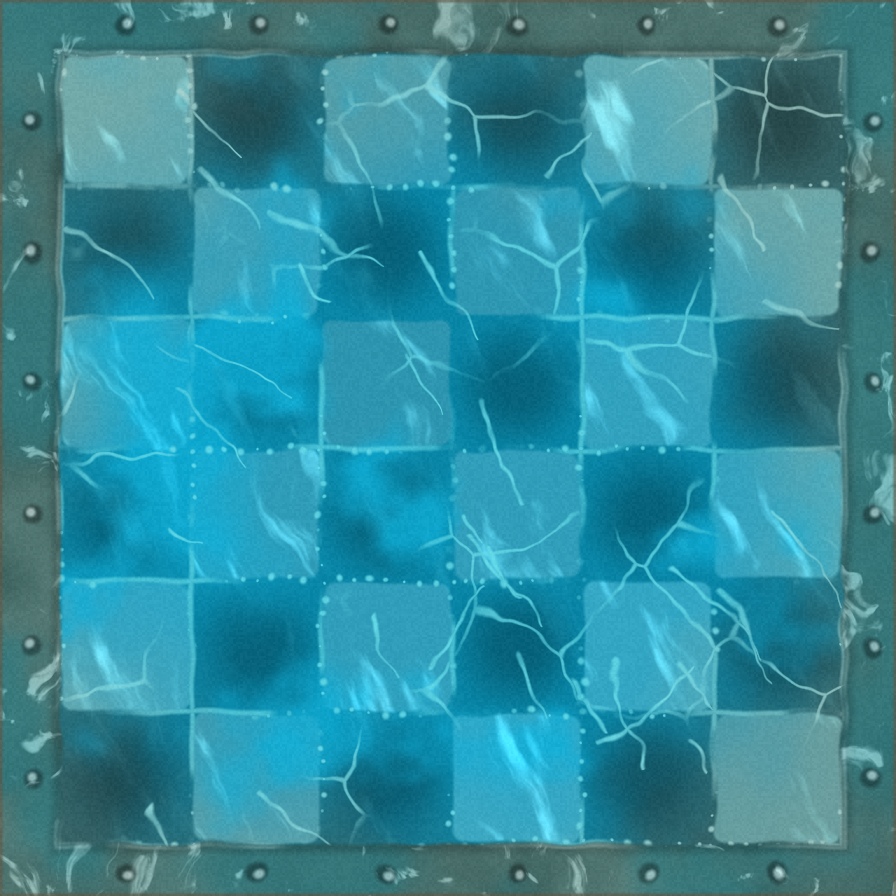
Write a WebGL 2 fragment shader that draws this pattern.

```glsl
#version 300 es
precision highp float;
uniform vec2 u_resolution;
out vec4 fragColor;

float hash(vec2 p) {
  vec3 q = fract(vec3(p.xyx) * 0.1031);
  q += dot(q, q.yzx + 33.33);
  return fract((q.x + q.y) * q.z);
}

vec2 hash2(vec2 p) { return vec2(hash(p), hash(p + 57.3)); }

float noise(vec2 p) {
  vec2 i = floor(p), f = fract(p);
  f = f * f * (3.0 - 2.0 * f);
  return mix(mix(hash(i), hash(i + vec2(1, 0)), f.x),
             mix(hash(i + vec2(0, 1)), hash(i + 1.0), f.x), f.y);
}

float fbm(vec2 p) {
  float sum = 0.0, amp = 0.5;
  for (int i = 0; i < 4; i++) {
    sum += amp * noise(p);
    p = p * 2.03 + 17.1;
    amp *= 0.5;
  }
  return sum / 0.9375;
}

// x: distance to the segment, y: position along it
vec2 segment(vec2 p, vec2 a, vec2 b) {
  vec2 ab = b - a;
  float t = clamp(dot(p - a, ab) / dot(ab, ab), 0.0, 1.0);
  return vec2(length(p - a - ab * t), t);
}

// Gap between the two nearest scattered points, zero on a crack
float crackGap(vec2 p) {
  vec2 i = floor(p);
  float near = 9.0, second = 9.0;
  for (int y = -1; y <= 1; y++)
    for (int x = -1; x <= 1; x++) {
      vec2 c = i + vec2(x, y);
      float d = length(c + hash2(c) - p);
      second = min(second, max(near, d));
      near = min(near, d);
    }
  return second - near;
}

void main() {
  vec2 uv = gl_FragCoord.xy / u_resolution;
  vec2 warp = vec2(fbm(uv * 9.0), fbm(uv * 9.0 + 40.0)) - 0.5;
  vec2 ripple = vec2(noise(uv * 30.0), noise(uv * 30.0 + 70.0)) - 0.5;

  // Six by six board
  vec2 g = (uv + ripple * 0.006 - vec2(0.068, 0.058)) / vec2(0.1455, 0.1468);
  vec2 id = floor(g), f = fract(g);
  vec2 fromMid = abs(g - 3.0);
  float border = max(fromMid.x, fromMid.y) - 3.0;
  float inside = smoothstep(0.02, -0.02, border);
  vec2 q = abs(f - 0.5) - 0.405;
  float box = length(max(q, 0.0)) + min(max(q.x, q.y), 0.0) - 0.08;
  float pale = mod(id.x + id.y, 2.0) * smoothstep(0.015, -0.02, box);

  // Teal centre, grey outskirts
  float cloud = fbm(uv * 5.0 + 3.0);
  float teal = smoothstep(0.62, 0.28, length(uv - vec2(0.47, 0.45)) + (cloud - 0.5) * 0.35);
  vec3 darkTile = mix(vec3(0.18, 0.33, 0.34), vec3(0.03, 0.45, 0.56), teal);
  vec3 paleTile = mix(vec3(0.43, 0.64, 0.64), vec3(0.19, 0.62, 0.73), teal);
  darkTile *= 0.86 + 0.3 * smoothstep(0.1, 0.6, length(f - 0.5));
  paleTile *= 0.93 + 0.14 * hash(id + 5.0);
  vec3 col = mix(darkTile, paleTile, pale);

  // Bright blue glow drifting over the tiles
  vec2 w = uv + warp * 0.12;
  float band = segment(w, vec2(0.16, 0.61), vec2(0.23, 0.40)).x;
  float glow = exp(-band * band * 190.0);
  glow += exp(-dot(w - vec2(0.66, 0.65), w - vec2(0.66, 0.65)) * 600.0);
  glow += 0.8 * smoothstep(0.56, 0.8, fbm(uv * 6.5 + 21.0)) * (0.35 + teal);
  col = mix(col, vec3(0.06, 0.69, 0.85), clamp(glow, 0.0, 1.0) * 0.8);

  // Soft diagonal sheen
  vec2 along = vec2(uv.x + uv.y * 0.5, uv.y - uv.x * 0.5) + warp * 0.06;
  float sheen = smoothstep(0.6, 0.9, fbm(along * vec2(38.0, 9.0)));
  col += vec3(0.2, 0.26, 0.26) * sheen * (0.25 + 0.75 * pale);

  // Broken bright rims and cracks
  float wear = fbm(uv * 11.0 + 9.0);
  vec2 edge = 0.5 - abs(f - 0.5);
  float rim = smoothstep(0.035, 0.004, min(edge.x, edge.y)) * smoothstep(0.42, 0.65, wear);
  float crack = smoothstep(0.05, 0.008, crackGap((uv + warp * 0.07) * 8.0));
  crack *= smoothstep(0.48, 0.68, fbm(uv * 8.0 + 60.0));
  float shine = max(rim * 0.65, crack * 0.75);

  // Curved scratches
  for (int i = 0; i < 30; i++) {
    vec2 seed = vec2(float(i) * 3.7, 11.0);
    vec2 start = 0.08 + 0.82 * hash2(seed);
    float turn = mix(-1.25, -0.35, hash(seed + 4.0));
    if (hash(seed + 8.0) > 0.75) turn += 1.3;
    vec2 reach = vec2(cos(turn), sin(turn)) * mix(0.04, 0.14, hash(seed + 6.0));
    vec2 s = segment(uv + warp * 0.07, start, start + reach);
    float width = mix(0.0014, 0.0038, hash(seed + 9.0)) * (1.1 - s.y);
    float line = smoothstep(width + 0.002, width * 0.3, s.x);
    shine = max(shine, line * (0.45 + 0.5 * noise(uv * 60.0)));
  }

  // Beads of gloss along the tile edges
  vec2 k = round(g * 8.0);
  vec2 jitter = (hash2(k) - 0.5) * 0.4;
  float onEdge = min(mod(k.x, 8.0), mod(k.y, 8.0)) < 0.5 ? 1.0 : 0.0;
  float size = mix(0.12, 0.38, hash(k + 31.0));
  float bead = smoothstep(size, size * 0.25, length(g * 8.0 - k - jitter));
  shine = max(shine, bead * onEdge * smoothstep(0.5, 0.62, fbm(k * 0.17 + 80.0)) * 0.85);
  vec3 gloss = mix(vec3(0.66, 0.82, 0.80), vec3(0.40, 0.86, 0.91), teal);
  col = mix(col, gloss, shine);

  // Worn frame with a stud beside every tile
  float grime = fbm(uv * 14.0 + 33.0);
  vec3 frame = mix(vec3(0.19, 0.32, 0.31), vec3(0.33, 0.46, 0.44), grime);
  frame = mix(frame, vec3(0.14, 0.43, 0.46), 0.6 * smoothstep(0.45, 0.7, cloud));
  frame *= 0.88 + 0.25 * smoothstep(0.0, 0.12, border);
  frame += 0.28 * smoothstep(0.66, 0.82, fbm(uv * vec2(44.0, 30.0) + warp * 5.0));
  float side = fromMid.x > fromMid.y ? f.y : f.x;
  vec2 stud = vec2(side - 0.5, border - 0.22);
  float studMask = step(min(fromMid.x, fromMid.y), 3.0);
  frame *= 1.0 - 0.35 * studMask * smoothstep(0.1, 0.05, length(stud));
  frame += 0.42 * studMask * smoothstep(0.055, 0.015, length(stud - 0.015));
  frame += 0.16 * smoothstep(0.03, 0.0, abs(border - 0.02)) * smoothstep(0.4, 0.6, wear);
  col = mix(frame, col, inside);

  // Thin brown outer edge and fine grain
  vec2 rimDist = min(uv, 1.0 - uv);
  col = mix(col, vec3(0.38, 0.34, 0.27), 0.6 * smoothstep(0.005, 0.001, min(rimDist.x, rimDist.y)));
  col += (hash(floor(uv * 384.0)) - 0.5) * 0.035;
  fragColor = vec4(clamp(col, 0.0, 1.0), 1.0);
}
```
